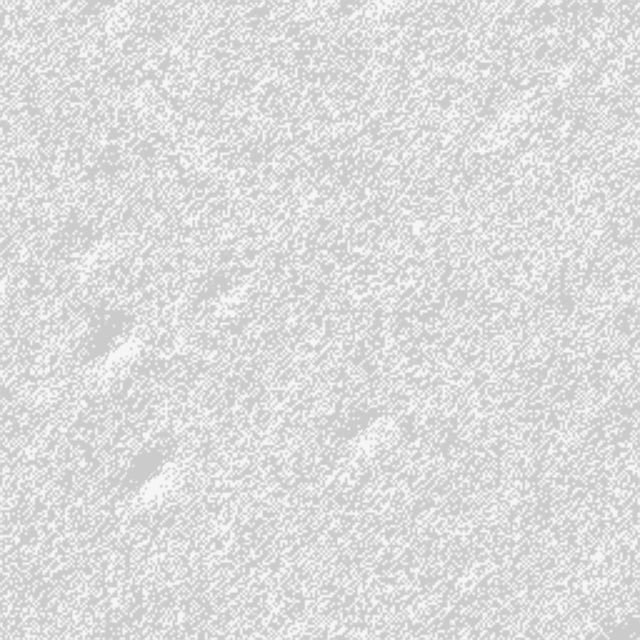
Give the GLSL for this texture, as a WebGL 1 fragment shader.

```glsl
precision highp float;

// Fine pale-grey plaster: a dense grid of tiny light grains on a flat grey ground.
// Hashed heights are embossed along the rising diagonal and thresholded into grains;
// stretched noise and sparse cellular dents vary how thickly the grains lie.

uniform vec2 u_resolution;

const vec3 GROUND = vec3(0.798);
const vec3 GRAIN = vec3(0.966);
const float GRAIN_ROWS = 256.0;
const float DENT_ROWS = 5.0;
const float DIAGONAL = 0.70711;

float hash(vec2 p) {
  vec3 q = fract(p.xyx * vec3(0.1031, 0.1030, 0.0973));
  q += dot(q, q.yzx + 33.33);
  return fract((q.x + q.y) * q.z);
}

// x runs along the rising diagonal, y across it towards the lower right.
vec2 toDiagonal(vec2 p) {
  return DIAGONAL * vec2(p.x + p.y, p.x - p.y);
}

float valueNoise(vec2 p) {
  vec2 cell = floor(p);
  vec2 f = fract(p);
  f = f * f * (3.0 - 2.0 * f);
  float low = mix(hash(cell), hash(cell + vec2(1.0, 0.0)), f.x);
  float high = mix(hash(cell + vec2(0.0, 1.0)), hash(cell + 1.0), f.x);
  return mix(low, high, f.y);
}

// Height shared with the next cell up the diagonal, which makes short streaks.
float height(vec2 cell) {
  return hash(cell) + 0.45 * hash(cell + 1.0);
}

// One grain cell: 1 where the embossed height faces the light.
float grain(vec2 cell, float bias) {
  float shade = height(cell + vec2(-1.0, 0.0)) + height(cell + vec2(0.0, 1.0));
  float relief = height(cell) - 0.2 * shade;
  return smoothstep(0.50, 0.60, relief + bias);
}

// Sparse oval dents: bare on the upper left side, crowded on the lower right.
float dents(vec2 uv, float rows) {
  vec2 home = floor(uv * rows);
  float sum = 0.0;
  for (int j = -1; j <= 1; j++) {
    for (int i = -1; i <= 1; i++) {
      vec2 cell = home + vec2(float(i), float(j));
      vec2 jitter = vec2(hash(cell + 71.0), hash(cell + 137.0));
      float strength = 2.2 * pow(hash(cell + 211.0), 9.0);
      vec2 d = toDiagonal(uv - (cell + jitter) / rows) / vec2(0.045, 0.025);
      sum += strength * d.y * exp(-dot(d, d));
    }
  }
  return sum;
}

// Gentle patchiness, stretched along the diagonal at two scales.
float patches(vec2 uv) {
  vec2 d = toDiagonal(uv) + 3.0;
  float coarse = valueNoise(d * vec2(9.0, 20.0)) - 0.5;
  float fine = valueNoise(d * vec2(28.0, 62.0) + 40.0) - 0.5;
  return 0.13 * coarse + 0.24 * fine;
}

// Blend the four nearest grain cells with softly sharpened weights.
float grainField(vec2 p, float bias) {
  vec2 cell = floor(p);
  vec2 f = fract(p);
  f = mix(f, smoothstep(0.0, 1.0, f), 0.5);
  float low = mix(grain(cell, bias), grain(cell + vec2(1.0, 0.0), bias), f.x);
  float high = mix(grain(cell + vec2(0.0, 1.0), bias), grain(cell + 1.0, bias), f.x);
  return mix(low, high, f.y);
}

void main() {
  vec2 uv = gl_FragCoord.xy / u_resolution;
  float bias = patches(uv) + dents(uv, DENT_ROWS);
  float light = grainField(uv * GRAIN_ROWS + 0.5, bias);
  gl_FragColor = vec4(mix(GROUND, GRAIN, light), 1.0);
}
```
